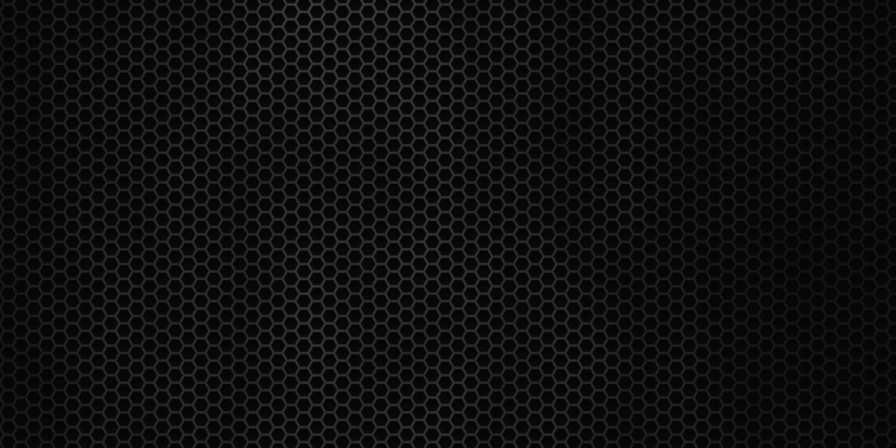
Reproduce this pattern procedurally as a WebGL 1 fragment shader.

```glsl
precision highp float;

// Dark metal mesh: flat-topped hexagonal holes in a staggered grid.
// A hexagon distance function gives the soft grey walls; broad pools of
// light and gradient noise vary their brightness over the sheet.

uniform vec2 u_resolution;

const float ROWS = 30.2;                     // holes down the canvas height
const vec2 GRID_SHIFT = vec2(0.30, 0.10);    // grid offset, in row pitches
const float WALL_HALF = 0.095;               // half wall width, in row pitches
const float WALL_SOFT = 0.045;               // softness of the wall edge
const vec3 HOLE_COLOR = vec3(0.021);
const vec3 WALL_COLOR = vec3(0.150);
const float HOLE_SHADE = 0.014;              // lift towards the bottom of a hole
const float CELL_VARIATION = 0.10;           // brightness change between cells
const float SMUDGE_AMOUNT = 0.28;            // uneven, worn light on the metal
const float GRAIN_AMOUNT = 0.10;
const vec2 CELL = vec2(1.7320508, 1.0);      // two staggered columns, one row

float hash(vec2 p) {
  vec3 q = fract(vec3(p.xyx) * 0.1031);
  q += dot(q, q.yzx + 33.33);
  return fract((q.x + q.y) * q.z);
}

vec2 gradientAt(vec2 corner) {
  float angle = 6.2831853 * hash(corner);
  return vec2(cos(angle), sin(angle));
}

float gradientNoise(vec2 p) {
  vec2 i = floor(p);
  vec2 f = p - i;
  vec2 w = f * f * f * (f * (f * 6.0 - 15.0) + 10.0);
  vec2 e = vec2(1.0, 0.0);
  float a = dot(gradientAt(i), f);
  float b = dot(gradientAt(i + e.xy), f - e.xy);
  float c = dot(gradientAt(i + e.yx), f - e.yx);
  float d = dot(gradientAt(i + e.xx), f - e.xx);
  return mix(mix(a, b, w.x), mix(c, d, w.x), w.y);
}

// Offset from the nearest hole centre in xy, the centre itself in zw.
vec4 nearestHole(vec2 p) {
  vec2 centerA = (floor(p / CELL) + 0.5) * CELL;
  vec2 centerB = floor(p / CELL + 0.5) * CELL;
  vec2 a = p - centerA;
  vec2 b = p - centerB;
  return dot(a, a) < dot(b, b) ? vec4(a, centerA) : vec4(b, centerB);
}

// Distance from the hexagon centre line: 0 at the centre, 0.5 at the border.
float hexRadius(vec2 p) {
  p = abs(p);
  return max(p.y, dot(p, vec2(0.8660254, 0.5)));
}

float pool(vec2 uv, vec2 center, vec2 size) {
  vec2 d = (uv - center) / size;
  return exp(-dot(d, d));
}

// Broad light over the sheet: bright above and below left of the middle.
float sheetLight(vec2 uv) {
  float light = 0.78;
  light += 0.48 * pool(uv, vec2(0.39, 0.97), vec2(0.17, 0.28));
  light += 0.30 * pool(uv, vec2(0.43, 0.18), vec2(0.24, 0.32));
  light += 0.14 * pool(uv, vec2(0.40, 0.55), vec2(0.34, 0.40));
  light -= 0.24 * pool(uv, vec2(0.84, 0.34), vec2(0.18, 0.38));
  light *= mix(0.72, 1.0, smoothstep(0.0, 0.12, uv.x));
  light *= mix(0.72, 1.0, smoothstep(1.0, 0.75, uv.x));
  return light;
}

void main() {
  vec2 uv = gl_FragCoord.xy / u_resolution;
  vec2 sheet = gl_FragCoord.xy / u_resolution.y;
  vec2 p = sheet * ROWS + GRID_SHIFT;
  float pixel = ROWS / u_resolution.y;

  // Hole and wall
  vec4 hole = nearestHole(p);
  float borderDistance = 0.5 - hexRadius(hole.xy);
  float blur = max(WALL_SOFT, 0.6 * pixel);
  float wall = 1.0 - smoothstep(WALL_HALF - blur, WALL_HALF + blur, borderDistance);

  // Light, wear and change from cell to cell
  float light = sheetLight(uv);
  light *= 1.0 + SMUDGE_AMOUNT * gradientNoise(sheet * vec2(7.0, 4.0) + 3.7);
  light *= 1.0 + CELL_VARIATION * (hash(floor(hole.zw * 2.0 + 0.5)) - 0.5);
  float grain = 1.0 + GRAIN_AMOUNT * gradientNoise(p * 3.1);

  // Faint floor shading and a slightly brighter ridge along each wall
  vec3 holeColor = HOLE_COLOR + HOLE_SHADE * smoothstep(0.3, -0.45, hole.y) * light;
  float ridge = mix(1.12, 0.85, smoothstep(0.0, WALL_HALF, borderDistance));
  vec3 wallColor = WALL_COLOR * light * ridge;

  gl_FragColor = vec4(mix(holeColor, wallColor, wall) * grain, 1.0);
}
```
